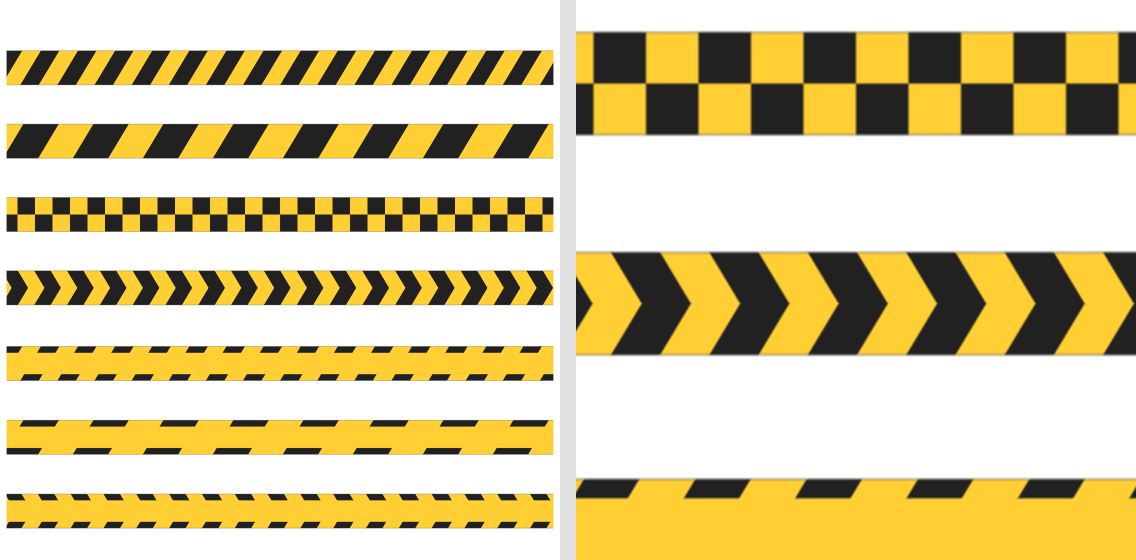
Left, the full canvas; right, a detail of the centre.
A three.js fragment shader for this pattern:

```glsl
// Seven black and yellow hazard tapes: stripes, checks, chevrons and edge dashes on white.
varying vec2 vUv;

const float SHEET = 768.0;          // design units across the canvas
const float SOFT = 0.9;             // half width of a smoothed edge
const vec3 PAPER = vec3(1.0);
const vec3 YELLOW = vec3(1.0, 0.81, 0.20);
const vec3 BLACK = vec3(0.135, 0.13, 0.13);

const int TAPES = 7;
const int FILLED_TAPES = 4;         // the rest carry dashes on their edges only
const float TAPE_LEFT = 9.0;
const float TAPE_RIGHT = 759.0;
const float TAPE_HALF = 23.4;
const float FILLED_TOP = 93.0;      // centre of the first filled tape, from the top
const float FILLED_PITCH = 100.6;
const float DASHED_TOP = 498.5;     // centre of the first dashed tape
const float DASHED_PITCH = 101.2;

const float SLANT = 0.6;            // sideways run per unit of height
const float NARROW_PERIOD = 50.9;
const float WIDE_PERIOD = 96.0;
const float CHECK = 24.0;
const float CHEVRON_PERIOD = 45.0;
const float CHEVRON_WIDTH = 22.5;
const float DASH_DEPTH = 8.7;
const float RIM_WIDTH = 1.4;
const float RIM_STRENGTH = 0.22;

// Coverage of the region where the signed distance is negative
float inside(float d) {
  return 1.0 - smoothstep(-SOFT, SOFT, d);
}

// Repeated bars, the first one beginning at start
float bars(float x, float start, float period, float width) {
  float fromCentre = mod(x - start - 0.5 * width + 0.5 * period, period) - 0.5 * period;
  return inside(abs(fromCentre) - 0.5 * width);
}

float slantedStripes(vec2 q, float start, float period, float width) {
  return bars(q.x + SLANT * (q.y + TAPE_HALF), start, period, width);
}

float checks(vec2 q) {
  float upper = bars(q.x, CHECK, 2.0 * CHECK, CHECK);
  return mix(1.0 - upper, upper, inside(q.y));
}

float chevrons(vec2 q, float start) {
  float x = q.x - SLANT * (TAPE_HALF - abs(q.y));
  return bars(x, start, CHEVRON_PERIOD, CHEVRON_WIDTH);
}

// Black coverage of one tape; q.y runs downward from the tape centre
float tapeInk(int row, vec2 q) {
  if (row == 2) return checks(q);
  if (row == 3) return chevrons(q, 47.0);
  float ink;
  if (row == 6) ink = chevrons(q, 52.0);
  else if (row == 1 || row == 5) ink = slantedStripes(q, 32.0, WIDE_PERIOD, 48.5);
  else ink = slantedStripes(q, 56.0, NARROW_PERIOD, 25.3);
  if (row >= FILLED_TAPES) ink *= inside(TAPE_HALF - DASH_DEPTH - abs(q.y));
  return ink;
}

void main() {
  vec2 p = vec2(vUv.x, 1.0 - vUv.y) * SHEET;
  float across = inside(max(TAPE_LEFT - p.x, p.x - TAPE_RIGHT));
  vec3 color = PAPER;

  for (int row = 0; row < TAPES; row++) {
    float centre = row < FILLED_TAPES
      ? FILLED_TOP + FILLED_PITCH * float(row)
      : DASHED_TOP + DASHED_PITCH * float(row - FILLED_TAPES);
    vec2 q = vec2(p.x, p.y - centre);
    float edge = abs(q.y) - TAPE_HALF;
    vec3 tape = mix(YELLOW, BLACK, tapeInk(row, q));
    color = mix(color, tape, across * inside(edge));

    // Thin shaded rim along the long edges
    float rim = 1.0 - smoothstep(0.0, RIM_WIDTH, abs(edge));
    color = mix(color, BLACK, RIM_STRENGTH * across * rim);
  }

  gl_FragColor = vec4(color, 1.0);
}
```
